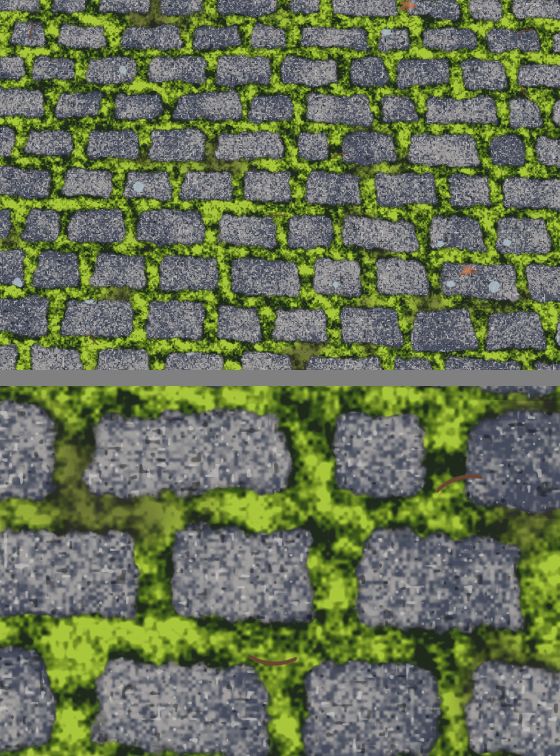
Top: the whole. Bottom: its middle third, enlarged.
Write a WebGL 1 fragment shader that draws this texture.

```glsl
precision highp float;
uniform vec2 u_resolution;

// Layout, in canvas heights
const float ROW_TOP = 0.084;      // row pitch at the far edge
const float ROW_GROW = 0.055;     // growth of the pitch toward the viewer
const float ROW_PHASE = 0.45;
const float COL_TOP = 0.161;      // mean stone pitch, far and near
const float COL_NEAR = 0.197;
const float COL_JITTER = 0.36;
const float CENTER_X = 0.757;
const vec2 JOINT = vec2(0.029, 0.023);
const float CORNER = 0.016;
const vec2 SUN = vec2(0.25, 0.45);
const vec2 LEAF_NEAR = vec2(1.265, 0.268);
const vec2 LEAF_FAR = vec2(1.100, 0.985);

const vec3 STONE_DARK = vec3(0.27, 0.295, 0.36);
const vec3 STONE_LIGHT = vec3(0.63, 0.62, 0.615);
const vec3 GRIT = vec3(0.82, 0.81, 0.79);
const vec3 MOSS_DEEP = vec3(0.12, 0.16, 0.11);
const vec3 MOSS_DARK = vec3(0.24, 0.35, 0.10);
const vec3 MOSS_MID = vec3(0.44, 0.55, 0.14);
const vec3 MOSS_BRIGHT = vec3(0.66, 0.78, 0.23);
const vec3 SOIL = vec3(0.23, 0.21, 0.17);
const vec3 LICHEN = vec3(0.68, 0.75, 0.78);
const vec3 TWIG = vec3(0.42, 0.27, 0.20);
const vec3 LEAF = vec3(0.62, 0.40, 0.29);

float hash(vec2 p) {
  vec3 q = fract(p.xyx * 0.1031);
  q += dot(q, q.yzx + 33.33);
  return fract((q.x + q.y) * q.z);
}

float noise(vec2 p) {
  vec2 i = floor(p), f = fract(p);
  f *= f * (3.0 - 2.0 * f);
  return mix(mix(hash(i), hash(i + vec2(1, 0)), f.x),
             mix(hash(i + vec2(0, 1)), hash(i + 1.0), f.x), f.y);
}

float fbm(vec2 p) {
  float sum = 0.0, amp = 0.533;
  for (int k = 0; k < 4; k++) {
    sum += amp * noise(p);
    p = mat2(1.6, 1.2, -1.2, 1.6) * p + 7.3;
    amp *= 0.5;
  }
  return sum;
}

float jointAt(float i, float row) {
  return i + COL_JITTER * (hash(vec2(i, row * 7.0 + 3.0)) - 0.5);
}

// Signed distance to the nearest stone, its height coordinate and its seed
vec3 paving(vec2 p) {
  float t = 1.0 - p.y - p.x * (0.032 - 0.02 * p.y);
  t += 0.012 * (noise(vec2(p.x * 4.0, t * 7.0) + 5.0) - 0.5);
  float rowPitch = ROW_TOP + ROW_GROW * t;
  float r = log(rowPitch / ROW_TOP) / ROW_GROW + ROW_PHASE;
  float row = floor(r);
  float colPitch = mix(COL_TOP, COL_NEAR, t);
  float u = (p.x - CENTER_X) / colPitch + 20.0 + 0.5 * mod(row, 2.0)
          + 0.2 * hash(vec2(row, 91.0));
  float i = floor(u);
  if (u < jointAt(i, row)) i -= 1.0;
  else if (u > jointAt(i + 1.0, row)) i += 1.0;
  float left = jointAt(i, row), right = jointAt(i + 1.0, row);
  float seed = hash(vec2(i + 40.0, row + 13.0));
  vec2 q = vec2((u - 0.5 * (left + right)) * colPitch, (0.5 - fract(r)) * rowPitch);
  q.y += q.x * (seed - 0.5) * 0.10;
  vec2 size = 0.5 * (vec2((right - left) * colPitch, rowPitch) - JOINT);
  size -= 0.005 * vec2(fract(seed * 17.0), fract(seed * 31.0));
  size.x *= 1.0 - 0.06 * q.y / size.y;
  vec2 a = abs(q) - size + CORNER;
  float d = length(max(a, 0.0)) + min(max(a.x, a.y), 0.0) - CORNER;
  return vec3(d, q.y / size.y, seed);
}

vec3 mossColor(vec2 p, float d) {
  float clump = fbm(p * 34.0);
  float relief = clump - fbm(p * 34.0 + SUN);
  float tone = 0.50 + 0.8 * (clump - 0.5) + 1.1 * relief
             + 0.45 * (noise(p * 130.0) - 0.5) + 0.55 * (noise(p * 250.0) - 0.5);
  tone += 0.4 * (fbm(p * 7.0) - 0.5);
  tone -= 0.33 * (1.0 - smoothstep(-0.002, 0.011, d));
  vec3 c = mix(MOSS_DEEP, MOSS_DARK, smoothstep(0.0, 0.32, tone));
  c = mix(c, MOSS_MID, smoothstep(0.26, 0.56, tone));
  c = mix(c, MOSS_BRIGHT, smoothstep(0.50, 0.85, tone));
  float bare = smoothstep(0.62, 0.78, fbm(p * 5.0 + 31.0));
  return mix(c, SOIL * (0.5 + clump), 0.6 * bare);
}

vec3 stoneColor(vec2 p, vec3 s) {
  float grain = 0.55 * noise(p * 290.0) + 0.30 * noise(p * 170.0 + 9.0)
              + 0.15 * noise(p * 80.0 + 3.0);
  float stain = fbm(p * 13.0 + s.z * 20.0) - 0.5;
  float tone = 0.5 + 0.95 * (grain - 0.5) + 0.55 * stain + 0.10 * (s.z - 0.5);
  tone -= 0.10 * smoothstep(0.2, 1.0, abs(s.y));
  vec3 c = mix(STONE_DARK, STONE_LIGHT, smoothstep(0.16, 0.80, tone));
  c = mix(c, GRIT, 0.65 * smoothstep(0.76, 0.95, noise(p * 210.0 + 50.0)));
  c *= 1.0 - 0.4 * smoothstep(0.76, 0.95, noise(p * 190.0 + 80.0));
  return c * mix(0.62, 1.0, smoothstep(-0.001, 0.008, -s.x));
}

float leafShape(vec2 q, float soft) {
  float lobes = 0.014 + 0.007 * cos(5.0 * atan(q.y, q.x) + 0.6);
  return 1.0 - smoothstep(-soft, soft, length(q * vec2(0.8, 1.3)) - lobes);
}

void main() {
  vec2 p = gl_FragCoord.xy / u_resolution.y;
  float soft = 1.0 / u_resolution.y;

  // Stones with a ragged edge of moss
  vec3 s = paving(p);
  s.x += 0.026 * (fbm(p * 13.0) - 0.5) + 0.013 * (fbm(p * 70.0) - 0.5);
  float onStone = 1.0 - smoothstep(-0.002 - soft, soft, s.x);
  vec3 color = mix(mossColor(p, s.x), stoneColor(p, s), onStone);

  // Lichen spots, denser toward the viewer
  vec2 cell = floor(p * 7.0);
  float pick = hash(cell + 120.0);
  vec2 q = fract(p * 7.0) - 0.3 - 0.4 * vec2(hash(cell + 7.0), hash(cell + 61.0));
  float spot = length(q) / 7.0 - 0.008 - 0.007 * hash(cell + 33.0) + 0.012 * (fbm(p * 50.0) - 0.5);
  float grows = step(pick, 0.05 + 0.24 * (1.0 - p.y));
  color = mix(color, LICHEN, 0.85 * grows * onStone * (1.0 - smoothstep(-0.002, 0.002, spot)));

  // Twigs
  cell = floor(p * 6.0);
  float angle = 3.14159 * hash(cell + 211.0);
  q = (fract(p * 6.0) - 0.5) / 6.0;
  q = mat2(cos(angle), -sin(angle), sin(angle), cos(angle)) * q;
  q.y += 12.0 * q.x * q.x;
  q.x -= clamp(q.x, -0.02, 0.02);
  float twig = 1.0 - smoothstep(-soft, soft, length(q) - 0.0018);
  color = mix(color, TWIG, twig * step(hash(cell + 305.0), 0.14));

  // Fallen leaves
  float leaf = max(leafShape(p - LEAF_NEAR, soft), leafShape(p - LEAF_FAR, soft));
  color = mix(color, LEAF * (0.7 + 0.6 * noise(p * 90.0)), leaf);
  gl_FragColor = vec4(color, 1.0);
}
```
